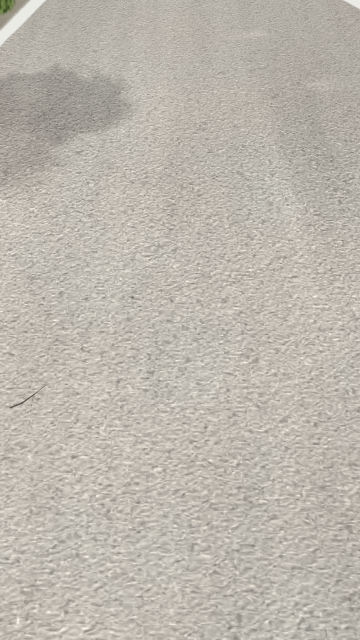
A WebGL 1 fragment shader for this texture:

```glsl
precision highp float;
uniform vec2 u_resolution;

float hash(vec2 p) {
  vec3 q = fract(vec3(p.xyx) * 0.1031);
  q += dot(q, q.yzx + 33.33);
  return fract((q.x + q.y) * q.z);
}

float noise(vec2 p) {
  vec2 i = floor(p), f = fract(p);
  f = f * f * (3.0 - 2.0 * f);
  return mix(mix(hash(i), hash(i + vec2(1.0, 0.0)), f.x),
             mix(hash(i + vec2(0.0, 1.0)), hash(i + 1.0), f.x), f.y);
}

float fbm(vec2 p) {
  float sum = 0.0, amp = 0.5;
  for (int i = 0; i < 4; i++) {
    sum += amp * noise(p);
    p = p * 2.03 + 17.1;
    amp *= 0.5;
  }
  return sum;
}

float segment(vec2 p, vec2 a, vec2 b) {
  vec2 d = b - a;
  return length(p - a - d * clamp(dot(p - a, d) / dot(d, d), 0.0, 1.0));
}

// Soft ellipse: 1 at the centre, falling to 0
float glow(vec2 p, vec2 centre, vec2 radius) {
  vec2 d = (p - centre) / radius;
  return exp(-dot(d, d));
}

void main() {
  vec2 p = gl_FragCoord.xy / u_resolution.y;
  p.x += 0.5 * (0.5625 - u_resolution.x / u_resolution.y);

  // Ground coordinates shrink toward a horizon above the canvas
  float depth = 1.5 - p.y;
  vec2 ground = vec2((p.x - 0.28) / depth, log(depth)) + 2.0;
  float wobble = fbm(p * 22.0) - 0.47;

  // Broad shading of the road
  float tone = 0.73 + 0.025 * smoothstep(0.95, 0.55, p.y);
  tone -= 0.035 * smoothstep(0.8, 1.0, p.y);
  tone -= 0.06 * glow(p, vec2(0.53, 0.77), vec2(0.11, 0.18));
  tone -= 0.03 * glow(p, vec2(0.31, 0.7), vec2(0.09, 0.13));
  tone -= 0.035 * glow(p, vec2(0.56, 0.15), vec2(0.2, 0.25));
  tone += 0.035 * glow(p, vec2(0.22, 0.85), vec2(0.09, 0.1));
  tone += 0.025 * glow(p, vec2(0.08, 0.64), vec2(0.14, 0.1));

  // Pale wheel track and dusty patches
  float track = p.x - 0.425 - 0.3 * (0.76 - p.y);
  tone += 0.04 * exp(-track * track * 1600.0) * glow(p, vec2(0.45, 0.69), vec2(0.2, 0.15));
  tone += 0.07 * glow(p + wobble * 0.02, vec2(0.397, 0.944), vec2(0.022, 0.005));
  tone += 0.05 * glow(p + wobble * 0.02, vec2(0.508, 0.872), vec2(0.028, 0.008));
  tone += 0.05 * (fbm(p * vec2(9.0, 6.0)) - 0.47);
  tone += 0.05 * (fbm(ground * vec2(26.0, 3.0)) - 0.47);

  // Stone grain lit from above, with dark pits and bright chips
  vec2 g = ground * vec2(205.0, 350.0);
  g += 1.2 * vec2(noise(g * 0.4), noise(g * 0.4 + 51.0));
  float relief = noise(g) - noise(g + vec2(0.25, 0.8));
  float fine = noise(g * 1.6 + 9.0) - 0.5;
  float pit = smoothstep(0.66, 0.92, noise(g * 0.85 + 80.0));
  float chip = smoothstep(0.72, 0.95, noise(g + 140.0));
  float grain = 0.14 * relief + 0.11 * fine - 0.1 * pit + 0.08 * chip;
  tone += grain * mix(1.0, 0.5, smoothstep(0.65, 1.0, p.y));

  // Damp stain, broad on top and trailing off to the lower left
  vec2 s = p + wobble * vec2(0.08, 0.06);
  float upper = length((s - vec2(0.08, 0.835)) / vec2(0.127, 0.052)) - 1.0;
  float lower = length((s - vec2(0.0, 0.785)) / vec2(0.11, 0.08)) - 1.0;
  float stain = smoothstep(0.14, -0.16, upper);
  stain = max(stain, 0.85 * smoothstep(0.25, -0.4, lower));
  tone -= stain * (0.12 + 0.09 * wobble);
  tone -= 0.06 * glow(s, vec2(0.105, 0.752), vec2(0.014, 0.01));

  vec3 color = tone * vec3(1.012, 0.985, 0.935);
  color += vec3(0.02, -0.006, -0.009) * (fbm(p * 7.0 + 40.0) - 0.47);

  // Painted edge lines
  float inner = p.x - p.y + 0.928 + wobble * 0.006;
  float paint = smoothstep(0.003, -0.002, inner) * smoothstep(-0.027, -0.021, inner);
  float right = p.y - 1.0 + 0.55 * (p.x - 0.536);
  paint = max(paint, smoothstep(-0.002, 0.002, right));
  color = mix(color, vec3(0.92, 0.92, 0.9), paint);

  // Grass in the upper left corner
  vec3 soil = vec3(0.6, 0.58, 0.52) + 0.15 * wobble;
  vec3 grass = mix(vec3(0.2, 0.27, 0.12), vec3(0.5, 0.58, 0.33), noise(p * vec2(300.0, 170.0)));
  float tuft = smoothstep(0.026, 0.018, length(p - vec2(0.0, 1.0)) + wobble * 0.015);
  color = mix(color, mix(soil, grass, tuft), smoothstep(-0.024, -0.032, inner));

  // Thin forked twig
  float twig = segment(p, vec2(0.016, 0.363), vec2(0.034, 0.37));
  twig = min(twig, segment(p, vec2(0.034, 0.37), vec2(0.054, 0.384)) + 0.0003);
  twig = min(twig, segment(p, vec2(0.054, 0.384), vec2(0.071, 0.398)) + 0.0009);
  twig = min(twig, segment(p, vec2(0.052, 0.382), vec2(0.047, 0.354)) + 0.0013);
  color = mix(color, vec3(0.3, 0.27, 0.25), 0.8 * smoothstep(0.0021, 0.0004, twig));

  // Small dark pebble and a bright scrap
  color *= 1.0 - 0.5 * glow(p, vec2(0.207, 0.535), vec2(0.0025, 0.002));
  color += 0.25 * glow(p, vec2(0.028, 0.031), vec2(0.002, 0.005));

  gl_FragColor = vec4(clamp(color, 0.0, 1.0), 1.0);
}
```
